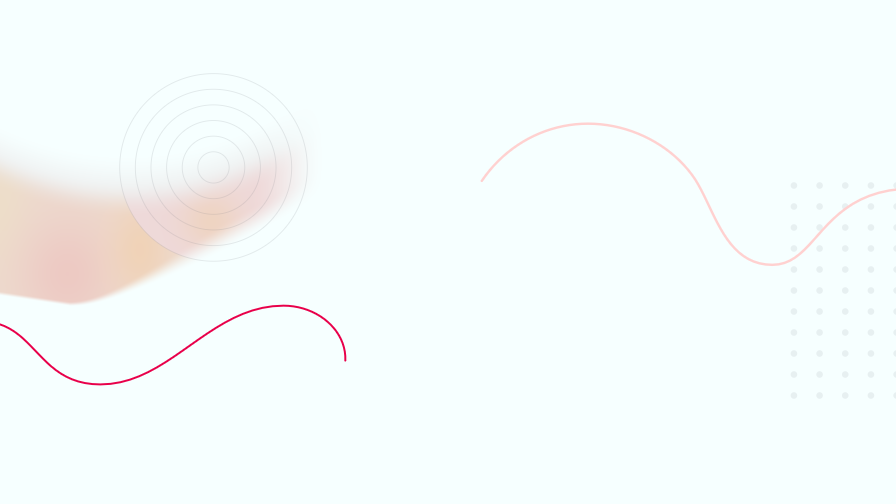
Write a Shadertoy shader that draws this background.

```glsl
// Pale background with a blurred warm wash, thin rings, a dot grid and two flowing lines.

#define GRID_HEIGHT 432.0
#define BACKGROUND vec3(0.965, 1.0, 1.0)
#define RED_LINE vec3(0.91, 0.0, 0.29)
#define PINK_LINE vec3(1.0, 0.82, 0.815)
#define DOT_COLOR vec3(0.905, 0.94, 0.945)
#define RING_COLOR vec3(0.45, 0.47, 0.5)
#define RING_CENTER vec2(183.0, 288.5)
#define RING_STEP 13.4
#define RING_COUNT 6.0
#define DOT_PITCH vec2(22.0, 18.0)
#define DOT_ORIGIN vec2(680.5, 93.0)
#define CURVE_STEPS 20

// Coverage of a stroke, box filtered over one pixel.
float stroke(float dist, float width, float pixel) {
    float outer = clamp((0.5 * width - dist) / pixel + 0.5, 0.0, 1.0);
    float inner = clamp((-0.5 * width - dist) / pixel + 0.5, 0.0, 1.0);
    return outer - inner;
}

float segmentDistance(vec2 p, vec2 a, vec2 b) {
    vec2 along = b - a;
    float t = clamp(dot(p - a, along) / dot(along, along), 0.0, 1.0);
    return length(p - a - along * t);
}

// Distance to a cubic Bezier, walked as short segments.
float curveDistance(vec2 p, vec2 a, vec2 b, vec2 c, vec2 d) {
    float nearest = 1e5;
    vec2 previous = a;
    for (int i = 1; i <= CURVE_STEPS; i++) {
        float t = float(i) / float(CURVE_STEPS);
        float s = 1.0 - t;
        vec2 next = s * s * s * a + 3.0 * s * t * (s * b + t * c) + t * t * t * d;
        nearest = min(nearest, segmentDistance(p, previous, next));
        previous = next;
    }
    return nearest;
}

float spot(vec2 p, vec2 center, vec2 size) {
    vec2 q = (p - center) / size;
    return exp(-dot(q, q));
}

// Curved brush of colour: soft grey top, crisp lower left edge, fading tip.
vec3 paintWash(vec3 base, vec2 p, float pixel) {
    float top = 295.0 + 0.0021 * (p.x - 110.0) * (p.x - 110.0);
    float bend = p.x - 60.0;
    float bottom = 171.0 + (bend < 0.0 ? -0.15 * bend
                                       : 0.56 * (sqrt(bend * bend + 1600.0) - 40.0));
    float depth = top - p.y;
    float softness = mix(2.5, 16.0, smoothstep(50.0, 210.0, p.x));
    float cover = smoothstep(-6.0, 40.0, depth)
                * smoothstep(-0.6 * softness, softness, p.y - bottom)
                * (1.0 - smoothstep(215.0, 280.0, p.x));

    vec3 warm = mix(vec3(0.93, 0.855, 0.81), vec3(0.93, 0.87, 0.79),
                    spot(p, vec2(0.0, 255.0), vec2(25.0, 55.0)));
    warm = mix(warm, vec3(0.93, 0.79, 0.765), spot(p, vec2(58.0, 197.0), vec2(42.0, 48.0)));
    warm = mix(warm, vec3(0.94, 0.825, 0.72), spot(p, vec2(120.0, 218.0), vec2(26.0, 42.0)));

    // The part inside the rings is pinker, with one orange glow.
    vec3 rosy = mix(vec3(0.935, 0.85, 0.85), vec3(0.935, 0.83, 0.76),
                    spot(p, vec2(181.0, 242.0), vec2(25.0, 24.0)));
    float edge = length(p - RING_CENTER) - RING_STEP * RING_COUNT;
    warm = mix(rosy, warm, smoothstep(-pixel, pixel, edge) * step(p.x, 190.0));

    vec3 tint = mix(vec3(0.93, 0.93, 0.93), warm, smoothstep(18.0, 50.0, depth));
    return mix(base, tint, cover);
}

float ringMask(vec2 p, float pixel) {
    float radius = length(p - RING_CENTER);
    float ring = clamp(round(radius / RING_STEP), 1.0, RING_COUNT);
    return stroke(abs(radius - ring * RING_STEP), 0.8, pixel);
}

float dotMask(vec2 p, float pixel) {
    vec2 cell = clamp(round((p - DOT_ORIGIN) / DOT_PITCH), vec2(0.0), vec2(4.0, 10.0));
    float dist = length(p - DOT_ORIGIN - cell * DOT_PITCH) - 2.8;
    return clamp(0.5 - dist / pixel, 0.0, 1.0);
}

float redLine(vec2 p) {
    vec2 low = vec2(86.0, 102.5), high = vec2(243.0, 170.0);
    float d = curveDistance(p, vec2(-1.0, 154.3), vec2(32.0, 144.0), vec2(38.0, 102.5), low);
    d = min(d, curveDistance(p, low, vec2(146.0, 102.5), vec2(180.0, 170.0), high));
    return min(d, curveDistance(p, high, vec2(272.0, 170.0), vec2(297.0, 149.0), vec2(296.0, 123.0)));
}

float pinkLine(vec2 p) {
    vec2 high = vec2(504.0, 326.0), slope = vec2(596.0, 278.0), low = vec2(662.0, 205.0);
    float d = curveDistance(p, vec2(413.0, 277.0), vec2(434.0, 308.0), vec2(468.0, 326.0), high);
    d = min(d, curveDistance(p, high, vec2(541.0, 326.0), vec2(577.0, 307.0), slope));
    d = min(d, curveDistance(p, slope, vec2(613.0, 251.0), vec2(622.0, 205.0), low));
    return min(d, curveDistance(p, low, vec2(700.0, 205.0), vec2(703.0, 264.0), vec2(772.0, 270.0)));
}

void mainImage(out vec4 fragColor, in vec2 fragCoord) {
    float pixel = GRID_HEIGHT / iResolution.y;
    vec2 p = fragCoord * pixel;

    vec3 color = paintWash(BACKGROUND, p, pixel);
    color = mix(color, RING_COLOR, 0.16 * ringMask(p, pixel));
    color = mix(color, DOT_COLOR, dotMask(p, pixel));
    color = mix(color, PINK_LINE, stroke(pinkLine(p), 2.1, pixel));
    color = mix(color, RED_LINE, stroke(redLine(p), 1.7, pixel));
    fragColor = vec4(color, 1.0);
}
```
